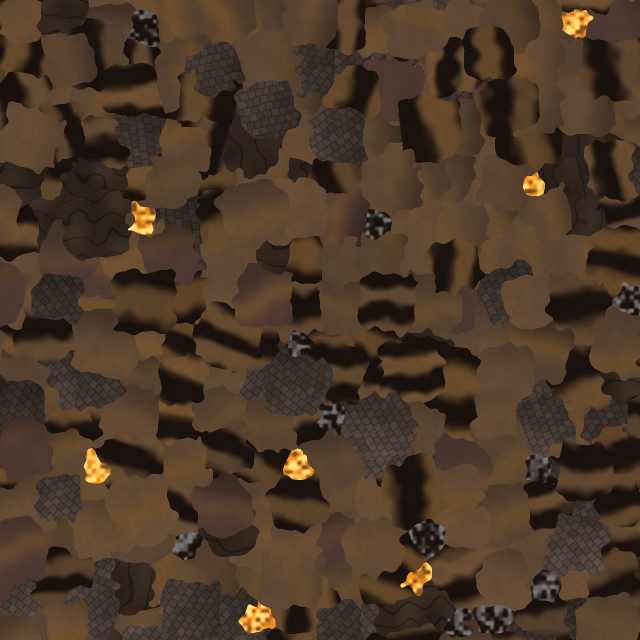
This texture is drawn by a WebGL 1 fragment shader. Its source:

```glsl
precision highp float;
// A collage of torn, overlapping scraps in brown, ochre and grey: plain hide,
// rounded folds, small paving and a few bright embers. Each jittered grid cell
// owns one ragged scrap; the covering scrap of highest rank is shown.

uniform vec2 u_resolution;

const float CELLS = 16.0;        // scraps across the canvas
const float JITTER = 0.6;        // scatter of scrap centres, in cells
const float RAGGED = 0.26;       // depth of the torn edge, in cells
const float TEAR_FREQ = 4.2;     // tears per cell
const float PAVING = 0.19;       // paving stone size, in cells
const float FOLD_SHARE = 0.30;   // shares of the kinds of scrap
const float PAVED_SHARE = 0.14;
const float SHADE_SHARE = 0.08;
const float EMBER_SHARE = 0.022;
const float SHARD_SHARE = 0.025;

const vec3 BLACK = vec3(0.095, 0.065, 0.050);
const vec3 UMBER = vec3(0.215, 0.165, 0.125);
const vec3 GREY  = vec3(0.285, 0.240, 0.215);
const vec3 BROWN = vec3(0.315, 0.238, 0.175);
const vec3 TAN   = vec3(0.390, 0.288, 0.205);
const vec3 OCHRE = vec3(0.430, 0.305, 0.165);
const vec3 PLUM  = vec3(0.290, 0.205, 0.185);
const vec3 FLAME = vec3(0.960, 0.560, 0.120);
const vec3 GLOW  = vec3(1.000, 0.880, 0.480);
const vec3 STEEL = vec3(0.480, 0.460, 0.460);

float hash(vec2 p) {
  return fract(sin(dot(p, vec2(127.1, 311.7))) * 43758.5453);
}

float noise(vec2 p) {
  vec2 i = floor(p), f = fract(p);
  f = f * f * (3.0 - 2.0 * f);
  return mix(mix(hash(i), hash(i + vec2(1.0, 0.0)), f.x),
             mix(hash(i + vec2(0.0, 1.0)), hash(i + 1.0), f.x), f.y);
}

vec2 rotate(vec2 p, float a) {
  float c = cos(a), s = sin(a);
  return vec2(c * p.x + s * p.y, c * p.y - s * p.x);
}

// Plain hide with a soft gradient and one ochre crease
vec3 hide(vec2 q, vec2 id) {
  vec3 col = mix(BROWN, TAN, hash(id + 11.3));
  col = mix(col, PLUM, step(0.89, hash(id + 12.7)));
  float crease = (q.x - hash(id + 13.1) + 0.5 + 0.1 * sin(q.y * 4.0)) * 3.2;
  col = mix(col, OCHRE, 0.8 * hash(id + 14.9) * exp(-crease * crease));
  return col * (1.04 - 0.34 * hash(id + 15.3) * smoothstep(-0.1, 0.8, q.x));
}

// Rounded folds: lit ochre ridges falling to near black
vec3 folds(vec2 q, vec2 id) {
  float bend = 0.25 * (noise(q * 3.0 + id) - 0.5);
  float wave = cos((q.x + bend) * mix(3.8, 7.0, hash(id + 21.1)) + 6.28 * hash(id + 22.3));
  vec3 lit = mix(TAN, OCHRE, hash(id + 23.9)) * mix(0.85, 1.05, hash(id + 24.7));
  return mix(BLACK, lit, smoothstep(-0.75, 0.85, wave));
}

// Small staggered stones with thin dark joints
vec3 paving(vec2 q, vec2 id) {
  vec2 g = rotate(q, 0.6 * hash(id + 31.7) + 0.4) / PAVING;
  g += 0.3 * vec2(noise(q * 4.0 + id), noise(q * 4.0 - id));
  g.x += 0.5 * mod(floor(g.y), 2.0);
  vec2 edge = 0.5 - abs(fract(g) - 0.5);
  float stone = smoothstep(0.0, 0.14, min(edge.x, edge.y));
  float tone = mix(0.86, 1.08, hash(floor(g) + id)) * mix(0.78, 1.08, hash(id + 32.9));
  return GREY * tone * mix(0.72, 1.0, stone) * (1.0 - 0.22 * q.x);
}

// Dark cloth with a few thin bent wrinkles
vec3 shade(vec2 q, vec2 id) {
  float line = abs(sin(q.x * 6.0 + 3.0 * noise(q * 2.5 + id)));
  vec3 col = mix(BLACK, mix(UMBER, GREY, 0.3), 0.35 + 0.65 * noise(q * 1.8 - id));
  return col * mix(0.6, 1.0, smoothstep(0.0, 0.25, line));
}

vec3 scrapColor(vec2 q, vec2 id, float kind) {
  float n = noise(q * 9.0 + id * 3.0);
  if (kind < EMBER_SHARE) {
    return mix(mix(OCHRE, FLAME, smoothstep(0.1, 0.5, n)), GLOW, smoothstep(0.45, 0.85, n));
  }
  if (kind < EMBER_SHARE + SHARD_SHARE) return mix(BLACK, STEEL, smoothstep(0.25, 0.95, n));
  // Neighbouring scraps share a mostly upright or level grain
  float turn = 1.5708 * step(0.5, noise(id * 0.3 + 5.0)) + 0.9 * (hash(id + 41.3) - 0.5);
  vec2 r = rotate(q, turn);
  float pick = hash(id + 42.1);
  float paved = PAVED_SHARE * 2.0 * smoothstep(0.25, 0.75, noise(id * 0.45 + 9.0));
  if (pick < paved) return paving(r, id);
  if (pick > 1.0 - FOLD_SHARE) return folds(r, id);
  if (pick > 1.0 - FOLD_SHARE - SHADE_SHARE) return shade(r, id);
  return hide(r, id);
}

// Finds the top scrap at p (in cells) and colours it
vec3 collage(vec2 p) {
  float best = -100.0, topKind = 1.0;
  vec2 topId = vec2(0.0), topQ = vec2(0.0);
  for (int y = -1; y <= 1; y++) {
    for (int x = -1; x <= 1; x++) {
      vec2 id = floor(p) + vec2(float(x), float(y));
      vec2 q = p - id - 0.5 - JITTER * (vec2(hash(id + 1.7), hash(id + 2.9)) - 0.5);
      float kind = hash(id + 3.3);
      float small = step(kind, EMBER_SHARE + SHARD_SHARE);
      float radius = mix(mix(0.55, 0.82, hash(id + 4.1)), 0.27, small);
      vec2 b = rotate(q, 0.7 * (hash(id + 5.9) - 0.5));
      b *= b;
      float reach = sqrt(sqrt(dot(b, b)));   // squarish radius
      float tear = RAGGED * (noise(p * TEAR_FREQ + id * 7.3) - 0.5);
      float d = reach + tear - radius;
      float rank = d < 0.0 ? 1.0 + hash(id + 6.7) + small : -d;
      if (rank > best) { best = rank; topId = id; topQ = q; topKind = kind; }
    }
  }
  return scrapColor(topQ, topId, topKind);
}

void main() {
  float scale = CELLS / min(u_resolution.x, u_resolution.y);
  vec3 col = vec3(0.0);
  // Four samples per pixel smooth the torn edges
  for (int i = 0; i < 4; i++) {
    vec2 offset = vec2(mod(float(i), 2.0), floor(float(i) * 0.5)) * 0.5 - 0.25;
    col += 0.25 * collage((gl_FragCoord.xy + offset) * scale);
  }
  // Faint mottling over everything
  vec2 p = gl_FragCoord.xy * scale;
  col *= 0.94 + 0.07 * noise(p * 3.0) + 0.05 * noise(p * 11.0);
  gl_FragColor = vec4(col, 1.0);
}
```
